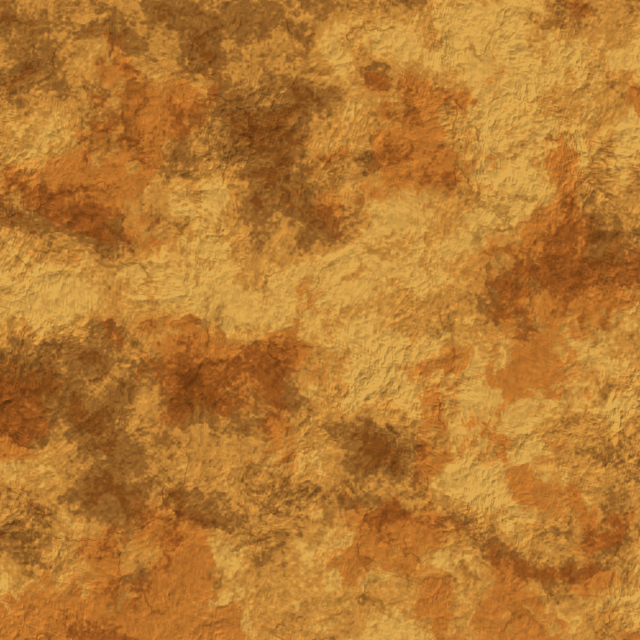
A three.js fragment shader for this texture:

```glsl
// Weathered ochre parchment: mottled gold, rust and olive stains over fine embossed wrinkles
varying vec2 vUv;

float hash(vec2 p) {
  return fract(sin(dot(p, vec2(127.1, 311.7))) * 43758.5453);
}

float noise(vec2 p) {
  vec2 i = floor(p);
  vec2 f = fract(p);
  f = f * f * (3.0 - 2.0 * f);
  return mix(mix(hash(i), hash(i + vec2(1.0, 0.0)), f.x),
             mix(hash(i + vec2(0.0, 1.0)), hash(i + vec2(1.0, 1.0)), f.x), f.y);
}

// Layered noise, rotated at each octave to hide the lattice
float fbm(vec2 p) {
  float sum = 0.0;
  float weight = 1.0;
  float total = 0.0;
  for (int i = 0; i < 6; i++) {
    sum += weight * noise(p);
    total += weight;
    weight *= 0.66;
    p = mat2(1.6, 1.2, -1.2, 1.6) * p + 17.3;
  }
  return sum / total;
}

// Paper height: sharp-crested folds at several scales
float wrinkles(vec2 p) {
  p += 0.03 * vec2(noise(p * 14.0), noise(p * 14.0 + 40.0));
  p *= 30.0;
  float height = 0.0;
  float weight = 0.5;
  for (int i = 0; i < 4; i++) {
    height += weight * (1.0 - abs(2.0 * noise(p) - 1.0));
    weight *= 0.62;
    p = mat2(1.5, 1.1, -1.1, 1.5) * p + 9.1;
  }
  return height;
}

// Short, fairly straight lines along the mid level of a smooth field
float crease(vec2 p, float width) {
  float field = noise(p) + 0.25 * noise(p * 3.1 + 5.0) + 0.06 * noise(p * 11.0);
  float line = 1.0 - smoothstep(0.0, width, abs(field - 0.655));
  return line * smoothstep(0.45, 0.7, noise(p * 1.7 + 53.0));
}

void main() {
  vec3 gold = vec3(0.83, 0.62, 0.29);
  vec3 ochre = vec3(0.76, 0.52, 0.22);
  vec3 orange = vec3(0.72, 0.43, 0.16);
  vec3 olive = vec3(0.58, 0.38, 0.16);
  vec3 rust = vec3(0.59, 0.33, 0.12);
  vec3 umber = vec3(0.48, 0.26, 0.08);

  // Warped coordinates give the stains ragged outlines
  vec2 p = vUv;
  vec2 warp = vec2(fbm(p * 7.0 + 3.0), fbm(p * 7.0 + 27.0)) - 0.5;
  vec2 q = p + 0.1 * warp;

  // Fine grain breaks the borders into specks
  float grain = noise(p * 250.0) + noise(p * 140.0 + 7.0) - 1.0;
  float tone = fbm(q * vec2(6.5, 7.5) + 11.0) + 0.07 * grain;
  float redness = fbm(q * 7.0 + 71.0) + 0.04 * grain;

  // Stains
  float red = smoothstep(0.51, 0.61, redness);
  vec3 color = mix(ochre, gold, smoothstep(0.51, 0.63, tone));
  color = mix(color, orange, 0.9 * red);
  vec3 stain = mix(olive, rust, smoothstep(0.46, 0.58, redness));
  color = mix(color, stain, 1.0 - smoothstep(0.37, 0.49, tone));
  color = mix(color, umber, 0.7 * (1.0 - smoothstep(0.25, 0.36, tone)));

  // Creases, darkened
  float lines = max(crease(q * vec2(6.0, 9.0) + 90.0, 0.03),
                    crease(q * vec2(15.0, 11.0) + 35.0, 0.06));
  color = mix(color, color * vec3(0.77, 0.72, 0.66), 0.7 * lines);

  // Relief lit from the upper left, stronger in some patches
  vec2 towardLight = vec2(-0.0018, 0.0022);
  float slope = wrinkles(p) - wrinkles(p + towardLight);
  float strength = mix(0.6, 1.2, smoothstep(0.38, 0.62, fbm(p * 5.0 + 130.0)));
  color *= 1.0 + strength * clamp(slope, -0.25, 0.25) + 0.08 * grain;

  gl_FragColor = vec4(min(color, vec3(0.87, 0.67, 0.33)), 1.0);
}
```
